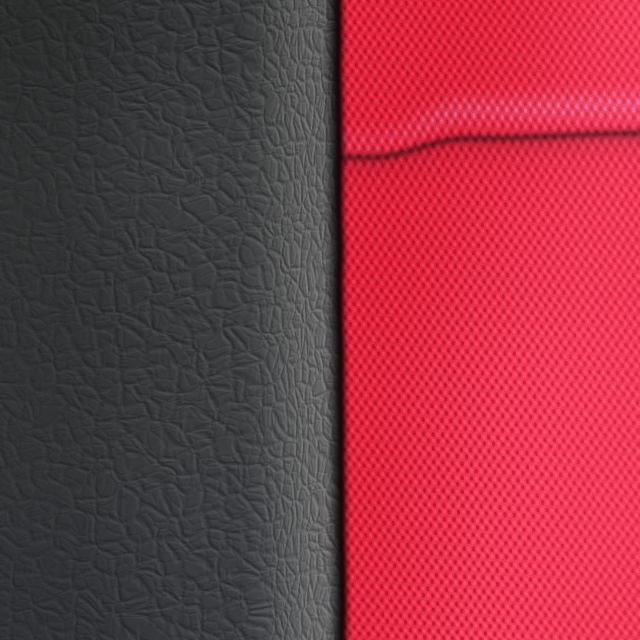
Give the GLSL for this texture, as a Shadertoy shader.

```glsl
// Black grained leather folded against a red knitted mesh, with one crease.
// Leather is a lit Voronoi relief; the mesh is a staggered grid of dark holes.
// Broad gradients shade the rolled leather edge, the seam and the crease.

#define GRAIN_SCALE 34.0
#define GRAIN_LIGHT 0.075
#define MESH_PITCH vec2(0.0146, 0.0220)
#define MESH_DEPTH 0.62
#define SEAM_TOP 0.528
#define SEAM_BOTTOM 0.536
#define LEATHER_TINT vec3(0.985, 1.0, 1.015)
#define RED_DEEP vec3(0.87, 0.115, 0.205)
#define RED_LIGHT vec3(0.96, 0.235, 0.36)
#define RED_HOLE vec3(0.66, 0.04, 0.11)

float hash(vec2 p) {
    return fract(sin(dot(p, vec2(127.1, 311.7))) * 43758.5453);
}

vec2 hash2(vec2 p) {
    return vec2(hash(p), hash(p + 19.7));
}

float noise(vec2 p) {
    vec2 i = floor(p), f = fract(p);
    f = f * f * (3.0 - 2.0 * f);
    return mix(mix(hash(i), hash(i + vec2(1, 0)), f.x),
               mix(hash(i + vec2(0, 1)), hash(i + vec2(1, 1)), f.x), f.y);
}

// Distance from p to the nearest border between Voronoi cells
float cellBorder(vec2 p) {
    vec2 cell = floor(p), f = fract(p), nearest = vec2(0.0);
    float best = 9.0, border = 9.0;
    for (int j = -1; j <= 1; j++)
    for (int i = -1; i <= 1; i++) {
        vec2 o = vec2(i, j);
        vec2 r = o + hash2(cell + o) - f;
        if (dot(r, r) < best) { best = dot(r, r); nearest = r; }
    }
    for (int j = -2; j <= 2; j++)
    for (int i = -2; i <= 2; i++) {
        vec2 o = vec2(i, j);
        vec2 r = o + hash2(cell + o) - f, d = r - nearest;
        if (dot(d, d) > 0.0001)
            border = min(border, dot(0.5 * (r + nearest), normalize(d)));
    }
    return border;
}

// Pebbles separated by soft grooves, with small wrinkles on top
float grainHeight(vec2 uv) {
    vec2 p = uv * GRAIN_SCALE;
    p += 0.7 * vec2(noise(p * 0.9), noise(p * 0.9 + 31.0));
    p.x *= 0.9 + 0.25 * smoothstep(0.40, 0.53, uv.x);
    float pebbles = smoothstep(0.0, 0.24, cellBorder(p));
    float wrinkles = smoothstep(0.0, 0.2, cellBorder(p * vec2(1.5, 1.9) + 7.3));
    return pebbles + 0.4 * wrinkles + 0.3 * noise(p * 3.0);
}

vec3 leather(vec2 uv, float seam) {
    float inset = seam - uv.x;
    float roll = smoothstep(0.17, 0.035, inset);
    float tone = 0.205 + 0.035 * smoothstep(0.08, 0.38, uv.x);
    tone += roll * mix(0.16, 0.11, uv.y);
    tone += 0.025 * (noise(uv * 4.0) - 0.5);
    tone -= 0.03 * smoothstep(0.7, 1.0, uv.y) * (1.0 - roll);

    // Light falls from the upper right
    vec2 e = vec2(0.0022, 0.0026);
    float slope = grainHeight(uv) - grainHeight(uv + e);
    float relief = mix(0.5, 1.0, smoothstep(0.0, 0.36, uv.x));
    tone += clamp(slope, -0.8, 0.8) * GRAIN_LIGHT * relief * (1.0 + 0.4 * roll);
    tone += 0.016 * (hash(floor(uv * 512.0)) - 0.5);

    tone *= mix(0.18, 1.0, smoothstep(0.0, 0.026, inset));
    vec3 cool = mix(vec3(0.96, 1.0, 1.06), LEATHER_TINT, smoothstep(0.0, 0.6, uv.y));
    return tone * mix(cool, vec3(1.0), roll);
}

vec3 mesh(vec2 uv, float seam) {
    // Crease height bends upward a little way from the seam
    float bend = smoothstep(0.58, 0.73, uv.x);
    float crease = mix(0.755, 0.785, bend) + 0.008 * smoothstep(0.75, 1.0, uv.x);
    float above = uv.y - crease;

    // Staggered holes; the knit slants and ripples slightly
    vec2 p = uv;
    p.x += 0.03 * (uv.y - 0.5) + 0.0016 * noise(uv * 22.0);
    p.y += 0.05 * (uv.x - seam) + 0.0016 * noise(uv * 19.0 + 8.0);
    p.y += 0.012 * exp(-abs(above) * 22.0) * sign(above);
    vec2 q = p / MESH_PITCH;
    float holes = cos(6.2832 * q.x) * cos(6.2832 * q.y);
    float hole = smoothstep(0.05, 0.85, holes);
    float loops = smoothstep(0.1, 0.9, -holes);
    float thread = sin(6.2832 * (q.x + q.y * 2.0));

    // Broad brightness, strongest to the lower right
    float sheen = 0.20 + 0.75 * smoothstep(0.54, 0.95, uv.x + 0.25 * (0.5 - uv.y));
    sheen += 0.25 * (noise(uv * 5.0) - 0.5);
    vec3 col = mix(RED_DEEP, RED_LIGHT, clamp(sheen, 0.0, 1.0));
    float depth = MESH_DEPTH * mix(1.0, 0.55, smoothstep(0.65, 1.0, uv.x));
    col = mix(col, RED_HOLE, hole * depth);
    col += vec3(0.04, 0.075, 0.085) * loops + 0.014 * thread;
    col += 0.03 * (hash(floor(uv * 512.0)) - 0.5);

    // Pale ridge above the crease, then a shadow under its lip
    float ridge = exp(-pow((above - mix(0.022, 0.043, bend)) / 0.022, 2.0));
    col += vec3(0.02, 0.13, 0.17) * ridge * mix(0.45, 1.0, bend) * (0.6 + 0.6 * loops);
    float lip = exp(-pow(above / 0.007, 2.0));
    float under = exp(-max(-above, 0.0) / 0.018) * smoothstep(0.006, -0.004, above);
    col *= 1.0 - 0.30 * lip - 0.20 * under;

    return col * mix(0.45, 1.0, smoothstep(0.0, 0.016, uv.x - seam));
}

void mainImage(out vec4 fragColor, in vec2 fragCoord) {
    vec2 uv = fragCoord / iResolution.xy;
    float seam = mix(SEAM_BOTTOM, SEAM_TOP, uv.y) + 0.002 * (noise(vec2(uv.y * 18.0, 3.0)) - 0.5);
    float side = smoothstep(-0.0015, 0.0015, uv.x - seam);
    vec3 col = mix(leather(uv, seam), mesh(uv, seam), side);

    // Dark gap where the two materials meet
    float gap = exp(-pow((uv.x - seam) / 0.0045, 2.0));
    col = mix(col, vec3(0.12, 0.015, 0.025), 0.88 * gap);
    fragColor = vec4(clamp(col, 0.0, 1.0), 1.0);
}
```
